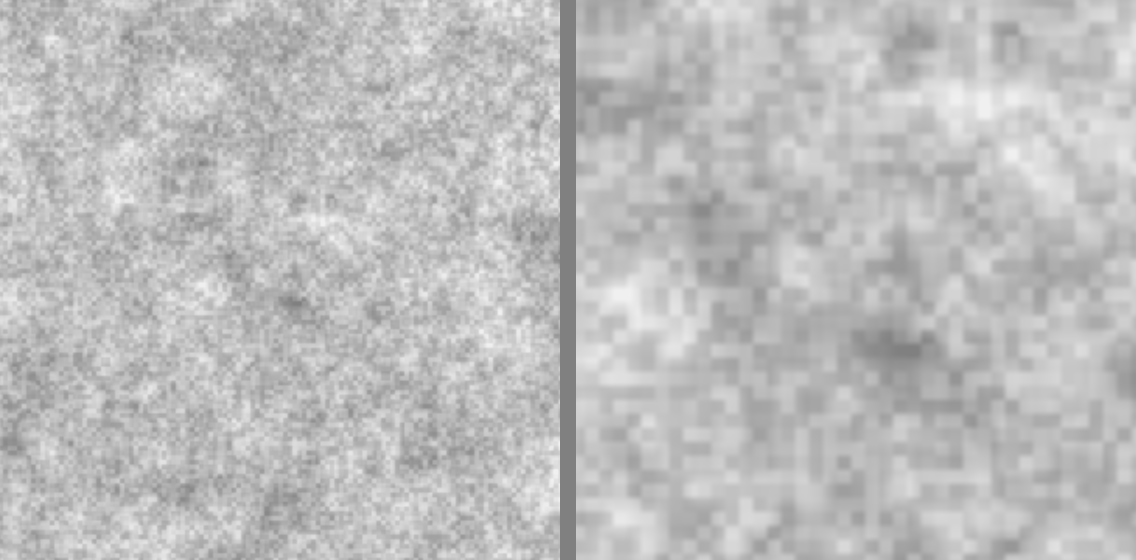
Left: the whole. Right: its middle third, enlarged.
A Shadertoy shader for this texture:

```glsl
const float MEAN_GRAY = 0.741;
const int OCTAVES = 5;
const float COARSE_CELLS = 7.5;     // cells across the canvas, first octave
const float LACUNARITY = 2.0;
const float COARSE_CONTRAST = 0.100;
const float CONTRAST_GAIN = 1.09;   // finer octaves are slightly stronger
const float SOFT_EDGE = 0.5;        // blend half-width, in cells
const float CRISP_EDGE = 0.30;
const vec2 GRAY_RANGE = vec2(0.50, 0.94);

// Integer hash of a lattice cell, 0 to 1
float hashCell(ivec2 cell, int seed) {
    uint h = uint(cell.x) * 1597u ^ uint(cell.y) * 51749u ^ uint(seed) * 7919u;
    h = h * 747796u + 28913u;
    h = (h ^ (h >> 15)) * 739397u;
    h = (h ^ (h >> 13)) * 277803u;
    h ^= h >> 16;
    return float(h & 65535u) / 65535.0;
}

// Value noise with flat cell centers and blended borders, -0.5 to 0.5
float cellNoise(vec2 p, float edge, int seed) {
    ivec2 cell = ivec2(floor(p));
    vec2 blend = smoothstep(0.5 - edge, 0.5 + edge, fract(p));
    float bottom = mix(hashCell(cell, seed),
                       hashCell(cell + ivec2(1, 0), seed), blend.x);
    float top = mix(hashCell(cell + ivec2(0, 1), seed),
                    hashCell(cell + ivec2(1, 1), seed), blend.x);
    return mix(bottom, top, blend.y) - 0.5;
}

// Sum of octaves, from broad mottling to small square grains
float mottledGrain(vec2 uv) {
    float total = 0.0;
    float cells = COARSE_CELLS;
    float contrast = COARSE_CONTRAST;
    for (int i = 0; i < OCTAVES; i++) {
        float fineness = float(i) / float(OCTAVES - 1);
        float edge = mix(SOFT_EDGE, CRISP_EDGE, fineness);
        vec2 shift = vec2(0.37, 0.61) * float(i + 1);
        total += contrast * cellNoise(uv * cells + shift, edge, i + 1);
        cells *= LACUNARITY;
        contrast *= CONTRAST_GAIN;
    }
    return total;
}

void mainImage(out vec4 fragColor, in vec2 fragCoord) {
    vec2 uv = fragCoord / iResolution.y;
    float gray = clamp(MEAN_GRAY + mottledGrain(uv), GRAY_RANGE.x, GRAY_RANGE.y);
    fragColor = vec4(vec3(gray), 1.0);
}
```
